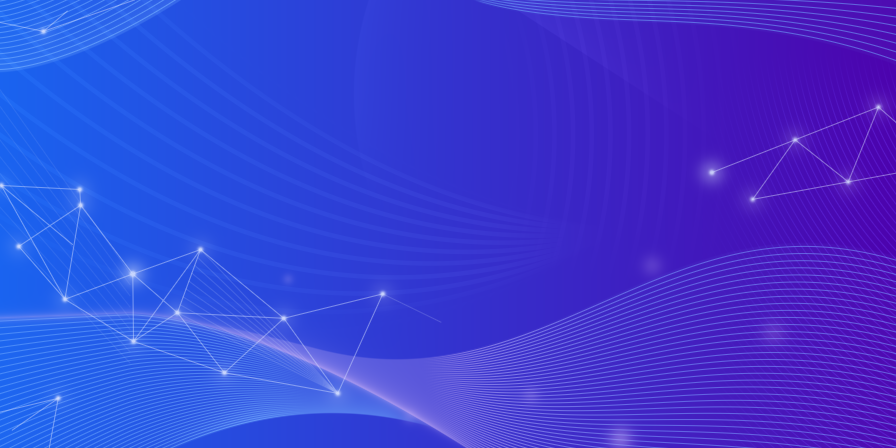
Write a Shadertoy shader that draws this background.

```glsl
// Blue to violet backdrop with line-drawn waves, linked glowing nodes and soft sparks.
#define LEFT_BLUE vec3(0.10, 0.39, 0.94)
#define RIGHT_VIOLET vec3(0.30, 0.01, 0.68)
#define SKY_LINE vec3(0.45, 0.68, 1.0)
#define LILAC vec3(0.76, 0.67, 0.96)
#define LINK_COLOR vec3(0.84, 0.88, 1.0)
#define HAIR 0.0012
#define BAND 0.005
#define WAVE_LINES 46.0
#define LEFT_LINES 38.0
#define LINK_ALPHA 0.45

float pixel() { return 1.0 / iResolution.y; }
float above(float d) { return smoothstep(-pixel(), pixel(), d); }
float stroke(float d, float w) { return clamp((w - d) / pixel() + 0.5, 0.0, 1.0); }

// Contours of a field, flattened to a tone where they crowd together
float contours(float field, float w) {
    float rate = max(length(vec2(dFdx(field), dFdy(field))), 1e-5);
    float d = abs(fract(field) - 0.5) / rate * pixel();
    return mix(stroke(d, w), 0.4, smoothstep(0.35, 0.75, rate));
}

float segment(vec2 p, vec2 a, vec2 b) {
    vec2 ab = b - a;
    float t = clamp(dot(p - a, ab) / dot(ab, ab), 0.0, 1.0);
    return stroke(length(p - a - ab * t), HAIR);
}

float spark(vec2 p, vec2 center, float radius) {
    vec2 d = (p - center) / radius;
    return exp(-dot(d, d));
}

float node(vec2 p, vec2 c, float halo) {
    return spark(p, c, 0.006) + halo * spark(p, c, 0.028);
}

// Nodes alternate between the two rails of a triangle strip
vec2 leftNode(int n) {
    float i = float(n / 2);
    if (n % 2 == 0) return vec2(0.042 + 0.078 * i + 0.025 * i * i, 0.45 - 0.13 * i + 0.012 * i * i);
    return vec2(0.18 + 0.099 * i + 0.0174 * i * i, 0.49 - 0.0495 * i + 0.052 * cos(3.14159 * i));
}

vec2 rightNode(int n) {
    float i = float(n / 2);
    return n % 2 == 0 ? vec2(1.589 + 0.186 * i, 0.615 + 0.073 * i)
                      : vec2(1.68 + 0.2135 * i, 0.555 + 0.039 * i);
}

// Links in x, node light in y
vec2 network(vec2 p) {
    vec2 sum = vec2(0.0), hub = vec2(0.396, 0.302), low = vec2(0.13, 0.111);
    vec2 border = vec2(0.003, 0.586), top = vec2(0.178, 0.577), corner = vec2(0.097, 0.93);
    for (int n = 0; n < 10; n++) {
        vec2 a = leftNode(n);
        if (n < 9 && n != 5) sum.x += segment(p, a, leftNode(n + 1));
        if (n < 8) sum.x += segment(p, a, leftNode(n + 2));
        if (n > 2 && n < 8) sum.x += segment(p, a, hub);
        sum.y += node(p, a, n == 3 ? 0.5 : 0.15);
    }
    for (int n = 0; n < 6; n++) {
        vec2 a = rightNode(n);
        if (n > 0 && n < 5) sum.x += segment(p, a, rightNode(n + 1));
        if (n < 4) sum.x += segment(p, a, rightNode(n + 2));
        sum.y += 0.8 * node(p, a, n == 0 ? 0.5 : 0.2);
    }
    // Fan of threads, steep threads and loose ends
    for (int k = 0; k < 9; k++) {
        float t = float(k) / 8.0;
        sum.x += 0.35 * segment(p, mix(leftNode(5), hub, t), leftNode(8));
        sum.x += 0.2 * segment(p, vec2(0.0, 0.8 - 0.3 * t), vec2(0.29, 0.39 - 0.2 * t));
    }
    for (int k = 0; k < 3; k++) {
        float t = float(k) * 0.5;
        sum.x += segment(p, low, vec2(0.11 * t * t, 0.08 - 0.08 * t));
        sum.x += segment(p, corner, vec2(0.3 * t, 0.95 + 0.05 * t));
        sum.x += segment(p, border, mix(top, leftNode(2), t));
    }
    sum.x += segment(p, top, leftNode(1)) + 0.4 * segment(p, leftNode(9), vec2(0.984, 0.281));
    sum.y += node(p, border, 0.1) + node(p, top, 0.15) + node(p, corner, 0.1);
    sum.y += node(p, hub, 0.2) + node(p, low, 0.1);
    return min(sum, 1.0);
}

void mainImage(out vec4 fragColor, in vec2 fragCoord) {
    vec2 p = fragCoord / iResolution.xy * vec2(2.0, 1.0);
    float x = p.x, y = p.y;
    vec3 color = mix(LEFT_BLUE, RIGHT_VIOLET, x * 0.5);
    // Faint sweeping bands, fine mesh and bow
    float u = clamp((1.4 - x) / 1.4, 0.002, 1.0);
    float sweep = (0.49 + 0.8 * u * u - y) / u;
    float sweepMask = smoothstep(-0.15, 0.0, sweep) * smoothstep(0.9, 0.6, sweep) * smoothstep(0.0, 0.25, u);
    color += vec3(0.02, 0.03, 0.02) * sweepMask * contours(sweep * 11.0, BAND);
    float arcMask = smoothstep(1.1, 1.3, x) * smoothstep(1.7, 1.4, x) * smoothstep(0.35, 0.6, y);
    color += 0.015 * arcMask * contours(length(p - vec2(0.3, 0.7)) * 24.0, BAND);
    float meshMask = smoothstep(1.55, 1.9, x) * smoothstep(0.9, 0.7, y);
    color += vec3(0.05, 0.07, 0.1) * meshMask * contours(length(p - vec2(2.6, 1.0)) * 75.0, HAIR);
    float bow = x - 0.79 - 0.75 * (y - 0.79) * (y - 0.79);
    color += 0.018 * above(bow) * exp(-max(bow, 0.0) * 14.0) * smoothstep(0.5, 0.8, y);
    // Upper waves
    float rise = y - 0.839 - 0.161 * pow(x / 0.404, 1.6);
    float crest = 0.06 + 0.2 * exp(-max(rise, 0.0) * 22.0) + 0.5 * contours(rise * 85.0 / (1.0 + x), HAIR);
    color = mix(color, SKY_LINE, above(rise) * crest);
    float veil = y - 1.0 + 0.65 * max(x - 1.12, 0.0);
    color += 0.03 * above(veil) * exp(-max(veil, 0.0) * 7.0) * smoothstep(1.05, 1.15, x) * smoothstep(1.65, 1.2, x);
    float roof = 0.945 + 0.055 * exp(-6.0 * max(x - 1.055, 0.0)) - 0.09 * pow(max(x - 1.4, 0.0) / 0.6, 2.5);
    float roofLines = contours((y - roof) / (1.03 - roof) * 9.0, HAIR);
    color = mix(color, SKY_LINE, above(y - roof) * smoothstep(1.05, 1.08, x) * (0.05 + 0.5 * roofLines));
    // Lower waves: wide swell, falling ribbon and low arch
    float ribbon = 0.302 - 0.302 * pow(max(x - 0.286, 0.0) / 0.755, 1.6) - 0.04 * max(0.286 - x, 0.0);
    float swell = 0.328 - 0.13 * cos(3.447 * (x - 0.885));
    swell = mix(min(swell, ribbon), swell, smoothstep(0.4, 0.7, x));
    float arch = 0.078 - 0.63 * (x - 0.742) * (x - 0.742);
    float base = ribbon / (1.0 + 2.0 * max(-ribbon, 0.0));
    float swellLines = contours((swell - y) / max(swell - base, 0.004) * WAVE_LINES, HAIR);
    vec3 swellColor = mix(LILAC, vec3(0.46, 0.58, 0.98), smoothstep(0.9, 1.5, x));
    float swellMask = above(swell - y) * above(y - base) * smoothstep(0.4, 0.6, x);
    color = mix(color, swellColor, swellMask * (0.05 + 0.56 * swellLines));
    float leftLines = contours((ribbon - y) / max(ribbon - arch, 0.004) * LEFT_LINES, HAIR);
    float archGlow = 0.35 * exp(-max(y - arch, 0.0) * 28.0) * smoothstep(0.3, 0.6, x);
    float leftMask = above(ribbon - y) * above(y - arch) * smoothstep(1.0, 0.85, x);
    color = mix(color, SKY_LINE, leftMask * (0.04 + archGlow + 0.48 * leftLines));
    float lift = y - ribbon;
    float glow = above(lift) * exp(-max(lift, 0.0) * 35.0) * smoothstep(0.25, 0.75, x) * smoothstep(1.12, 0.95, x);
    float rim = exp(-abs(lift) * 130.0) * smoothstep(1.1, 0.9, x);
    color = mix(color, LILAC, 0.4 * glow + 0.4 * rim);
    // Drifting sparks, then linked nodes
    for (int k = 0; k < 5; k++) {
        float i = float(k);
        vec2 center = vec2(0.643 + 0.271 * i, 0.22 - 0.2 * sin(1.75 * i - 0.9));
        color = mix(color, LILAC, 0.2 * spark(p, center, 0.012 + 0.004 * i));
    }
    color = mix(color, LILAC, 0.45 * spark(p, vec2(1.385, 0.02), 0.028));
    vec2 net = network(p);
    color = mix(color, LINK_COLOR, LINK_ALPHA * net.x);
    fragColor = vec4(mix(color, LINK_COLOR, 0.85 * net.y), 1.0);
}
```
